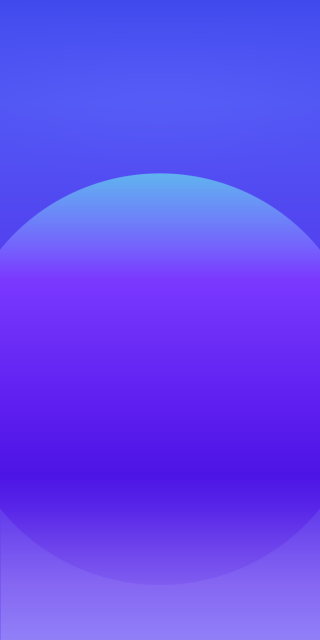
Write a WebGL 1 fragment shader that draws this background.

```glsl
precision highp float;
// A large violet disc, cyan at its crown, over a blue sky that fades to lilac.
// Vertical colour ramps shade both layers; a distance function cuts the disc,
// and a wide elliptical glow lights the upper sky.

uniform vec2 u_resolution;

// Blends from the colour so far to the next one between heights a and b.
vec3 ramp(vec3 color, vec3 next, float a, float b, float t) {
  return mix(color, next, clamp((t - a) / (b - a), 0.0, 1.0));
}

// Sky colour, with depth measured from the top edge.
vec3 skyColor(float depth) {
  vec3 c = vec3(0.25, 0.29, 0.925);
  c = ramp(c, vec3(0.28, 0.31, 0.94), 0.00, 0.05, depth);
  c = ramp(c, vec3(0.315, 0.335, 0.95), 0.05, 0.16, depth);
  c = ramp(c, vec3(0.32, 0.30, 0.95), 0.16, 0.27, depth);
  c = ramp(c, vec3(0.32, 0.26, 0.935), 0.27, 0.39, depth);
  c = ramp(c, vec3(0.38, 0.22, 0.92), 0.70, 0.79, depth);
  c = ramp(c, vec3(0.52, 0.40, 0.95), 0.79, 0.91, depth);
  return ramp(c, vec3(0.57, 0.50, 0.97), 0.91, 1.00, depth);
}

// Disc colour, from the cyan crown to the translucent lilac base.
vec3 discColor(float depth) {
  vec3 c = vec3(0.38, 0.70, 0.94);
  c = ramp(c, vec3(0.42, 0.535, 0.97), 0.271, 0.333, depth);
  c = ramp(c, vec3(0.46, 0.37, 0.99), 0.333, 0.391, depth);
  c = ramp(c, vec3(0.48, 0.22, 1.00), 0.391, 0.437, depth);
  c = ramp(c, vec3(0.43, 0.18, 0.97), 0.437, 0.521, depth);
  c = ramp(c, vec3(0.37, 0.12, 0.94), 0.521, 0.630, depth);
  c = ramp(c, vec3(0.30, 0.08, 0.90), 0.630, 0.742, depth);
  c = ramp(c, vec3(0.34, 0.14, 0.91), 0.742, 0.790, depth);
  c = ramp(c, vec3(0.42, 0.25, 0.92), 0.790, 0.848, depth);
  return ramp(c, vec3(0.50, 0.36, 0.94), 0.848, 0.914, depth);
}

// Soft elliptical falloff around a centre.
float glow(vec2 p, vec2 center, vec2 spread) {
  vec2 q = (p - center) / spread;
  return exp(-dot(q, q));
}

// Antialiased coverage of a disc.
float discMask(vec2 p, vec2 center, float radius, float pixel) {
  float dist = length(p - center) - radius;
  return 1.0 - smoothstep(-0.75 * pixel, 0.75 * pixel, dist);
}

void main() {
  // Both axes are measured in canvas widths.
  float pixel = 1.0 / u_resolution.x;
  vec2 p = gl_FragCoord.xy * pixel;
  float depth = 1.0 - gl_FragCoord.y / u_resolution.y;
  float height = u_resolution.y * pixel;

  // Sky and its glow
  vec3 color = skyColor(depth);
  vec2 glowCenter = vec2(0.5, 0.84 * height);
  color += vec3(0.02, 0.025, 0.015) * glow(p, glowCenter, vec2(0.5, 0.18));

  // Disc
  vec2 discCenter = vec2(0.5, 0.4076 * height);
  color = mix(color, discColor(depth), discMask(p, discCenter, 0.643, pixel));

  // Faint dark seam along the lower left edge
  float seam = (1.0 - smoothstep(0.0, 0.004, p.x)) * step(0.795, depth);
  color = mix(color, vec3(0.36, 0.24, 0.92), 0.5 * seam);

  gl_FragColor = vec4(color, 1.0);
}
```
